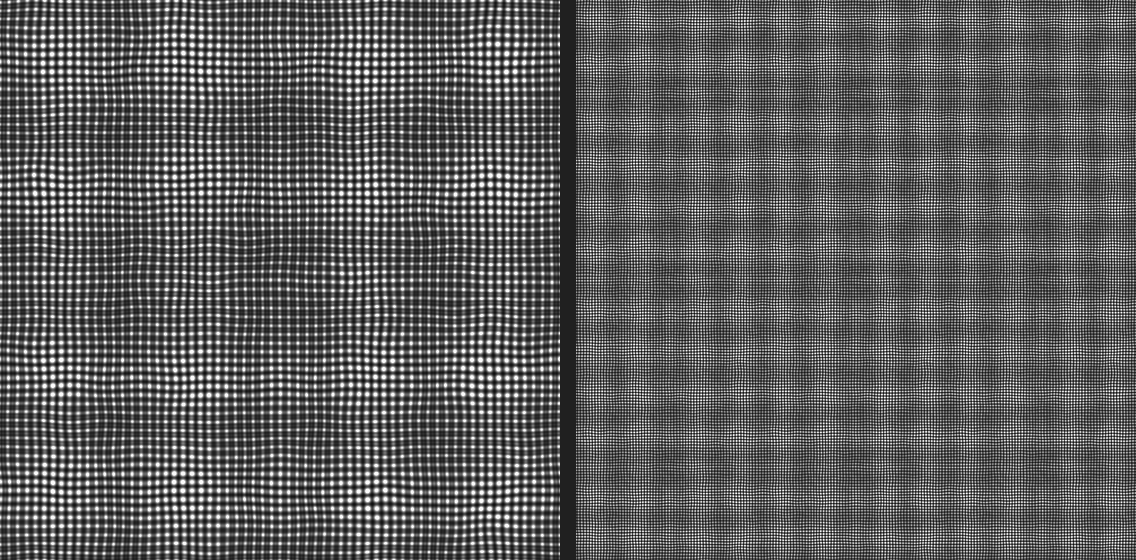
Left: one tile. Right: repeated 3 by 3.
A Shadertoy shader for this pattern:

```glsl
// A 64 by 64 grid of soft white dots on near-black, swelling and thinning in
// plaid-like bands. Each axis is a cosine wave whose shape follows a mirrored
// slow envelope; the two waves are multiplied and slightly disturbed by noise.

const float TAU = 6.2831853;
const float DOTS = 64.0;            // repeats across and down
const vec2  DOT_OFFSET = vec2(0.0, -0.15); // dot centre within its cell
const float BAND_PEAK = 0.16;       // distance of inner bright band from centre
const float BAND_PERIOD = 0.34 / 1.5; // gives a dark band exactly at the edge
const float BAND_WARP = 0.022;      // waviness of the bands
const float DOT_WARP = 0.16;        // drift of dots, in cells
const float DOT_VARIATION = 0.22;   // brightness change from dot to dot
const float FLOOR_LEVEL = 0.04;     // darkest grey
const float LINE_LEVEL = 0.20;      // strength of the joining lines
const float DOT_LEVEL = 0.74;       // strength of the dots
const float WHITE_LEVEL = 0.985;

float hash(vec2 p) {
    return fract(sin(dot(p, vec2(127.1, 311.7))) * 43758.5453);
}

// Value noise in -1..1 that wraps after 'period' cells
float wrapNoise(vec2 uv, float period, float seed) {
    vec2 p = uv * period;
    vec2 i = floor(p);
    vec2 f = fract(p);
    f = f * f * (3.0 - 2.0 * f);
    vec2 a = mod(i, period);
    vec2 b = mod(i + 1.0, period);
    float low  = mix(hash(a + seed), hash(vec2(b.x, a.y) + seed), f.x);
    float high = mix(hash(vec2(a.x, b.y) + seed), hash(b + seed), f.x);
    return mix(low, high, f.y) * 2.0 - 1.0;
}

vec2 noisePair(vec2 uv, float period, float seed) {
    return vec2(wrapNoise(uv, period, seed), wrapNoise(uv, period, seed + 17.0));
}

// Slow swelling along each axis, mirrored about the centre
vec2 bandEnvelope(vec2 uv) {
    vec2 fromCentre = abs(uv - 0.5);
    vec2 warp = BAND_WARP * noisePair(uv, 6.0, 3.0);
    return 0.5 + 0.5 * cos(TAU * (fromCentre - BAND_PEAK + warp) / BAND_PERIOD);
}

// Wide strokes in bright bands, thin ones with faint half-step ghosts elsewhere
vec2 strokes(vec2 cell, vec2 envelope) {
    vec2 phase = TAU * cell;
    vec2 wide = 0.55 + 0.53 * cos(phase);
    vec2 thin = 0.38 + 0.30 * cos(phase) + 0.20 * cos(2.0 * phase);
    return mix(thin, wide, envelope);
}

void mainImage(out vec4 fragColor, in vec2 fragCoord) {
    vec2 uv = fragCoord / iResolution.xy;

    // Dot grid with a slight drift
    vec2 cell = uv * DOTS - DOT_OFFSET;
    vec2 drift = DOT_WARP * noisePair(uv, 16.0, 41.0);
    vec2 stroke = strokes(cell + drift, bandEnvelope(uv));

    // Dots where strokes cross, fainter lines between them
    float variation = 1.0 + DOT_VARIATION * wrapNoise(uv, DOTS, 71.0);
    float grey = FLOOR_LEVEL
               + LINE_LEVEL * (stroke.x + stroke.y)
               + DOT_LEVEL * variation * stroke.x * stroke.y;

    fragColor = vec4(vec3(clamp(grey, 0.0, WHITE_LEVEL)), 1.0);
}
```
